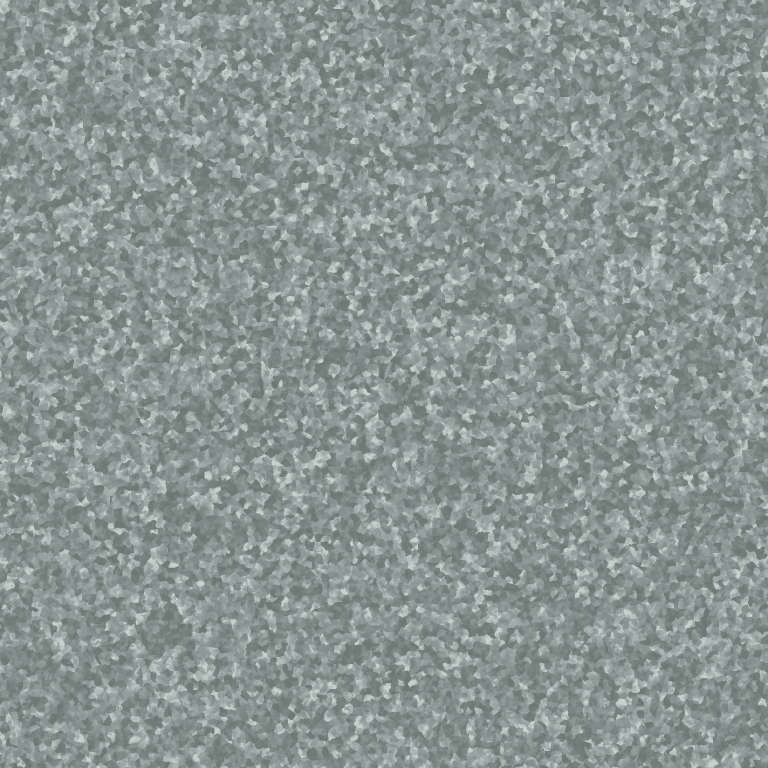
This texture is drawn by a WebGL 1 fragment shader. Its source:

```glsl
precision highp float;
// Galvanised metal: a dense mosaic of tiny angular grey-green crystals.
// Two sizes of warped Voronoi grains, each with its own tone and tilt, are
// summed, spread evenly over 0..1 and coloured by a ramp with rare pale glints.

uniform vec2 u_resolution;

const vec3 SHADOW_GREY = vec3(0.427, 0.469, 0.459);
const vec3 PALE_GREY = vec3(0.627, 0.679, 0.668);
const vec3 GLINT = vec3(0.155, 0.145, 0.145);
const float COARSE_GRAINS = 112.0; // grains across the canvas
const float FINE_GRAINS = 176.0;

// Sine-free hash of a lattice point, 0..1.
float hash(vec2 p, float seed) {
  vec3 q = fract(vec3(p.xyx + seed) * vec3(0.1031, 0.1030, 0.0973));
  q += dot(q, q.yzx + 33.33);
  return fract((q.x + q.y) * q.z);
}

vec2 hash2(vec2 p, float seed) {
  return vec2(hash(p, seed), hash(p, seed + 17.3));
}

// Smooth value noise, 0..1.
float noise(vec2 p, float seed) {
  vec2 cell = floor(p);
  vec2 f = fract(p);
  f = f * f * (3.0 - 2.0 * f);
  float low = mix(hash(cell, seed), hash(cell + vec2(1.0, 0.0), seed), f.x);
  float high = mix(hash(cell + vec2(0.0, 1.0), seed), hash(cell + 1.0, seed), f.x);
  return mix(low, high, f.y);
}

// Tone of the grain covering p; roughness bends its edges, tilt shades its face.
float grainTone(vec2 p, float seed, float roughness, float tilt) {
  vec2 bend = vec2(noise(p * 1.7, seed + 3.1), noise(p * 1.7, seed + 8.7)) - 0.5;
  p += roughness * bend;
  vec2 home = floor(p);
  vec2 nearestId = home;
  vec2 nearestOffset = vec2(0.0);
  float nearest = 9.0;
  for (int y = -1; y <= 1; y++) {
    for (int x = -1; x <= 1; x++) {
      vec2 id = home + vec2(float(x), float(y));
      vec2 offset = p - id - hash2(id, seed);
      float d = dot(offset, offset);
      if (d < nearest) {
        nearest = d;
        nearestId = id;
        nearestOffset = offset;
      }
    }
  }
  vec2 slope = hash2(nearestId, seed + 41.9) - 0.5;
  return hash(nearestId, seed + 29.7) + tilt * dot(nearestOffset, slope);
}

// Colour of the metal at uv, both coordinates 0..1.
vec3 metalColor(vec2 uv) {
  float coarse = grainTone(uv * COARSE_GRAINS, 5.0, 0.6, 0.5);
  float fine = grainTone(uv * FINE_GRAINS, 61.0, 0.5, 0.4);
  float clouds = noise(uv * 24.0, 83.0) - 0.5;
  float speckle = noise(uv * 250.0, 91.0) - 0.5;
  float tone = 0.69 * coarse + 0.31 * fine + 0.03 * clouds + 0.07 * speckle;
  float level = smoothstep(0.0, 1.0, tone);
  return mix(SHADOW_GREY, PALE_GREY, level) + GLINT * pow(level, 11.0);
}

void main() {
  // Average a 2 x 2 grid of samples to smooth the grain edges.
  vec3 color = vec3(0.0);
  for (int y = 0; y < 2; y++) {
    for (int x = 0; x < 2; x++) {
      vec2 shift = (vec2(float(x), float(y)) - 0.5) * 0.55;
      color += metalColor((gl_FragCoord.xy + shift) / u_resolution);
    }
  }
  gl_FragColor = vec4(color * 0.25, 1.0);
}
```
